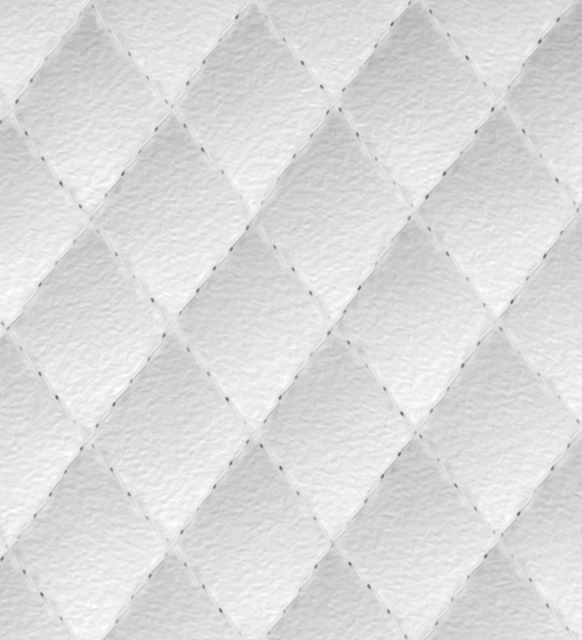
This texture is drawn by a WebGL 2 fragment shader. Its source:

```glsl
#version 300 es
precision highp float;
uniform vec2 u_resolution;
out vec4 outColor;

const vec2 PERIOD = vec2(0.2552, 0.3420);  // diamond width and height
const vec2 ANCHOR = vec2(0.267, 0.489);    // one seam crossing
const float TILT = 0.022;
const float SHADE = 0.785;
const float HIGHLIGHT = 0.930;
const float THREAD = 0.92;
const float CREASE = 0.66;
const float HOLE = 0.38;

float hash(vec2 p) {
    return fract(sin(dot(p, vec2(127.1, 311.7))) * 43758.5453);
}

float noise(vec2 p) {
    vec2 i = floor(p), f = fract(p);
    f = f * f * (3.0 - 2.0 * f);
    return mix(mix(hash(i), hash(i + vec2(1, 0)), f.x),
               mix(hash(i + vec2(0, 1)), hash(i + vec2(1, 1)), f.x), f.y);
}

mat2 rotation(float angle) {
    float c = cos(angle), s = sin(angle);
    return mat2(c, s, -s, c);
}

// Pebbled leather height
float leather(vec2 p) {
    p += 0.006 * vec2(noise(p * 48.0), noise(p * 48.0 + 17.0));
    return noise(p * vec2(105.0, 160.0)) + 0.5 * noise(p * vec2(210.0, 260.0) + 9.0);
}

// Relief lit from below
float grain(vec2 p, float angle) {
    mat2 turn = rotation(angle);
    return leather(turn * p) - leather(turn * (p + vec2(0.0018, -0.0034)));
}

float capsule(vec2 p, float halfLength, float radius) {
    p.x -= clamp(p.x, -halfLength, halfLength);
    return length(p) - radius;
}

float cover(float dist, float blur) {
    return 1.0 - smoothstep(-blur, blur, dist);
}

float bump(vec2 p, vec2 size) {
    p /= size;
    return exp(-dot(p, p));
}

// One seam: across is signed distance, along is length, pitch is stitch length
float sew(float tone, float across, float along, float pitch, float line,
          float slant, float threadStrength, float blur) {
    float t = along / pitch + hash(vec2(line, 3.0));
    float u = (fract(t) - 0.5) * pitch;
    float vary = hash(vec2(floor(t), line));
    float v = across + slant * u + (vary - 0.5) * 0.002;

    // Pulled leather: soft pale valley with dents on alternating sides
    tone = mix(tone, 0.885, 0.6 * bump(vec2(0.0, across), vec2(1.0, 0.0075)));
    float flank = vary > 0.5 ? 0.007 : -0.007;
    tone -= 0.08 * vary * bump(vec2(u, across - flank), vec2(0.011, 0.005));
    tone += 0.05 * bump(vec2(u, across + flank), vec2(0.012, 0.004));

    // Thread, broken and partly sunk into the leather
    float reach = pitch * mix(0.20, 0.34, vary);
    float shadow = cover(capsule(vec2(u, v - 0.0028), reach, 0.0008), blur);
    tone = mix(tone, CREASE, shadow * threadStrength * (0.25 + 0.75 * vary));
    float edge = cover(capsule(vec2(u + 0.004, v + 0.0034), reach * 0.8, 0.0006), blur);
    tone = mix(tone, CREASE, edge * threadStrength * 0.6 * (1.0 - vary));
    float strand = cover(capsule(vec2(u, v), reach, 0.0014), blur);
    tone = mix(tone, THREAD, strand * (0.3 + 0.5 * threadStrength));

    // Needle hole with a soft tail
    float end = (fract(t + 0.5) - 0.5) * pitch;
    vec2 seed = vec2(floor(t + 0.5), line + 41.0);
    float depth = hash(seed);
    float offset = across - 0.003 * (hash(seed + 7.0) - 0.3);
    tone -= 0.11 * depth * bump(vec2(end - 0.003, offset), vec2(0.008, 0.0028));
    float hole = cover(capsule(vec2(end, offset), 0.0014, 0.0018), blur);
    return mix(tone, HOLE, hole * (0.2 + 0.75 * depth));
}

void main() {
    vec2 p = gl_FragCoord.xy / u_resolution.y;
    float blur = max(1.0 / u_resolution.y, 0.0017);

    // Diagonal lattice: seams lie where either coordinate is whole
    vec2 q = p - ANCHOR;
    q.y -= TILT * q.x;
    q += 0.007 * (vec2(noise(p * 11.0), noise(p * 11.0 + 31.0)) - 0.5);
    q /= PERIOD;
    vec2 lattice = vec2(q.x + q.y, q.x - q.y);
    vec2 cell = floor(lattice);
    vec2 f = lattice - cell;
    vec2 line = round(lattice);
    vec2 across = (lattice - line) / length(1.0 / PERIOD);
    float side = 0.5 * length(PERIOD);
    vec2 along = lattice.yx * side;

    // Padded diamond, dark at upper left and bright at the bottom
    float slope = 0.70 * f.y + 0.30 * (1.0 - f.x);
    float tone = mix(SHADE, HIGHLIGHT, smoothstep(0.02, 0.92, slope));
    tone += 0.016 - 0.05 * smoothstep(0.45, 1.05, p.y) - 0.012 * p.x;
    tone += 0.015 * (hash(cell) - 0.5) + 0.025 * (noise(p * 14.0) - 0.5);
    float angle = mix(-0.2, 0.6, hash(cell + 5.0));
    tone += 0.085 * grain(p, angle);

    // Falling seams, then rising seams
    tone = sew(tone, across.x, along.x, side / 4.5, line.x, 0.14, 0.35, blur);
    tone = sew(tone, across.y, along.y, side / 5.0, line.y + 70.0, -0.12, 0.8, blur);

    // Gathered crossings
    tone = mix(tone, 0.89, 0.5 * bump(across, vec2(0.009)));
    outColor = vec4(vec3(clamp(tone, 0.0, 1.0)), 1.0);
}
```
